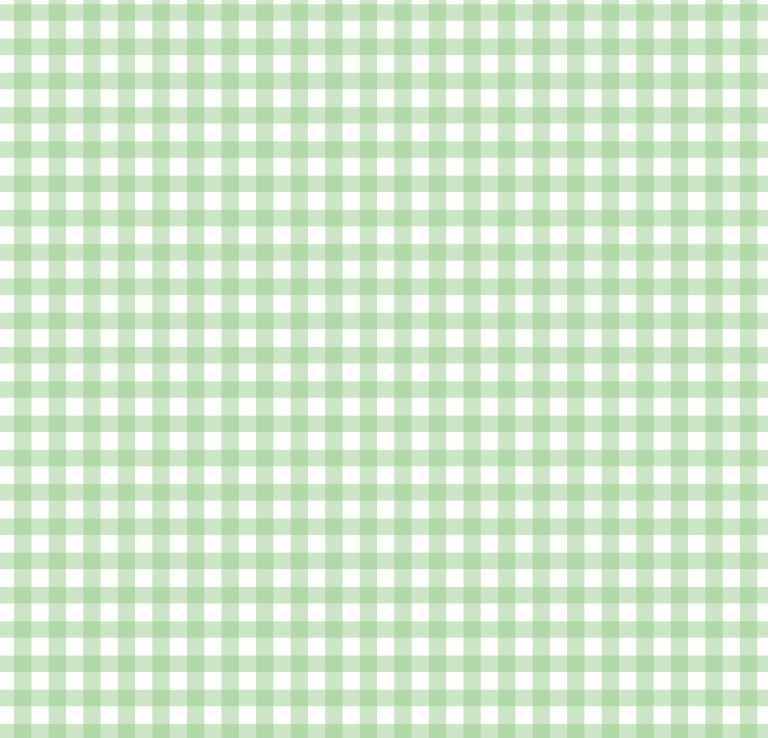
Give the GLSL for this pattern, as a Shadertoy shader.

```glsl
// Green gingham: translucent vertical and horizontal bands on a white ground.
// Each band set is a repeated distance to a stripe centre; the two dyes are
// laid over each other, so crossings come out as darker squares.

const vec3 GROUND = vec3(1.0, 1.0, 0.995);
const vec3 DYE = vec3(0.59, 0.80, 0.545);
const float DYE_OPACITY = 0.5;

const vec2 REPEATS = vec2(22.22, 21.53);      // bands across and down
const vec2 FIRST_CENTRE = vec2(0.659, 0.364); // first band centre, in repeats
const vec2 BAND_WIDTH = vec2(0.5, 0.48);      // band width, in repeats

// Smoothed coverage of bands one unit apart.
float bandCoverage(float position, float centre, float width, float pixel) {
    float fromCentre = abs(fract(position - centre + 0.5) - 0.5);
    return clamp(0.5 + (0.5 * width - fromCentre) / pixel, 0.0, 1.0);
}

// Lays a translucent dye over the cloth.
vec3 layDye(vec3 cloth, vec3 dye, float amount) {
    return mix(cloth, dye, amount);
}

void mainImage(out vec4 fragColor, in vec2 fragCoord) {
    // Position in repeats, measured from the upper left corner.
    vec2 uv = fragCoord / iResolution.xy;
    vec2 cell = vec2(uv.x, 1.0 - uv.y) * REPEATS;
    vec2 pixel = REPEATS / iResolution.xy;

    float upright = bandCoverage(cell.x, FIRST_CENTRE.x, BAND_WIDTH.x, pixel.x);
    float level = bandCoverage(cell.y, FIRST_CENTRE.y, BAND_WIDTH.y, pixel.y);

    vec3 cloth = layDye(GROUND, DYE, upright * DYE_OPACITY);
    cloth = layDye(cloth, DYE, level * DYE_OPACITY);

    fragColor = vec4(cloth, 1.0);
}
```
